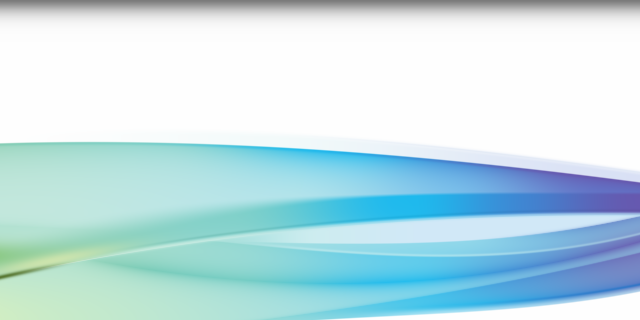
This background is drawn by a WebGL 1 fragment shader. Its source:

```glsl
precision highp float;
// Translucent silk ribbons sweep across a white page under a grey top shade.
// Each fold is a cubic curve; soft bands and crisp edges are layered between
// the curves, tinted by a ramp that runs from green through cyan to indigo.
uniform vec2 u_resolution;

// Cubic through heights at x = 0, 1/3, 2/3 and 1.
float curve(float x, vec4 h) {
  float a = 3.0 * x, b = a - 1.0, c = a - 2.0, d = a - 3.0;
  return -h.x * b * c * d / 6.0 + h.y * a * c * d / 2.0
         - h.z * a * b * d / 2.0 + h.w * a * b * c / 6.0;
}

vec3 ramp(float x) {
  vec3 c = mix(vec3(0.47, 0.77, 0.62), vec3(0.43, 0.79, 0.75), smoothstep(0.0, 0.38, x));
  c = mix(c, vec3(0.08, 0.72, 0.93), smoothstep(0.36, 0.62, x));
  c = mix(c, vec3(0.22, 0.53, 0.83), smoothstep(0.64, 0.82, x));
  return mix(c, vec3(0.40, 0.34, 0.68), smoothstep(0.78, 1.0, x));
}

float edge(float d) { return smoothstep(-0.003, 0.003, d); }

// Glow fading at separate rates above and below a curve.
float band(float d, float above, float below) {
  return exp(-max(d, 0.0) / above - max(-d, 0.0) / below);
}

float line(float d, float width) { return exp(-d * d / (width * width)); }

void main() {
  vec2 p = gl_FragCoord.xy / u_resolution;
  float x = p.x, y = p.y;

  // Signed heights above each fold.
  float veil = y - curve(x, vec4(0.570, 0.588, 0.544, 0.461));
  float top = y - curve(x, vec4(0.552, 0.549, 0.505, 0.430));
  float fold = y - curve(x, vec4(0.190, 0.344, 0.393, 0.396));
  float seam = y - curve(x, vec4(0.133, 0.250, 0.3125, 0.328));
  float wedge = y - curve(x, vec4(0.250, 0.247, 0.242, 0.323));
  float crease = y - curve(x, vec4(0.297, 0.247, 0.198, 0.266));
  float sash = y - curve(x, vec4(0.250, 0.133, 0.125, 0.245));
  float wave = y - curve(x, vec4(-0.10, -0.02, 0.075, 0.210));
  float base = y - curve(x, vec4(-0.20, -0.03, 0.018, 0.089));
  vec3 tint = ramp(x);

  // Page and the faint veil over the ribbons.
  vec3 col = vec3(0.995);
  vec3 veilColor = mix(vec3(0.95, 0.98, 0.98), vec3(0.85, 0.88, 0.96), smoothstep(0.4, 1.0, x));
  col = mix(col, veilColor, smoothstep(0.012, -0.012, veil) * smoothstep(0.0, 0.5, x) * edge(top));
  col = mix(col, vec3(0.85, 0.89, 0.95), 0.5 * line(veil, 0.003) * smoothstep(0.4, 0.8, x));

  // Lower sheet with its sash, creases and waves.
  vec3 low = mix(vec3(0.73, 0.90, 0.83), vec3(0.60, 0.86, 0.92), smoothstep(0.1, 0.7, x));
  low = mix(low, vec3(0.84, 0.94, 0.75), 0.8 * exp(-x * 5.0) * smoothstep(0.22, 0.0, y));
  low = mix(low, tint, 0.35 * edge(-crease) * band(crease, 0.02, 0.06));
  low = mix(low, tint, 0.85 * band(sash, 0.045, 0.022) * smoothstep(0.02, 0.25, x));
  low = mix(low, tint, 0.55 * edge(-wave) * smoothstep(0.4, 0.85, x));
  low = mix(low, tint, 0.35 * band(wave, 0.004, 0.035));
  low = mix(low, ramp(x * 0.88), 0.75 * band(base - 0.025, 0.022, 0.025) * smoothstep(0.45, 0.85, x));
  low = mix(low, vec3(0.10, 0.45, 0.78), 0.6 * line(base - 0.022, 0.004) * smoothstep(0.7, 1.0, x));
  low = mix(low, vec3(0.78, 0.93, 0.94), 0.5 * line(crease - 0.004, 0.004) * smoothstep(0.35, 0.5, x));
  low = mix(low, vec3(0.80, 0.93, 0.97), 0.7 * smoothstep(0.022, 0.0, base) * smoothstep(0.5, 0.7, x));

  // Pale opening between the two sheets.
  vec3 opening = mix(vec3(0.80, 0.93, 0.93), vec3(0.82, 0.91, 0.97), smoothstep(0.4, 0.7, x));
  low = mix(low, opening, edge(wedge) * smoothstep(0.34, 0.50, x));
  low = mix(low, mix(tint, vec3(0.35, 0.60, 0.85), 0.5),
            0.7 * band(wedge, 0.003, 0.035) * smoothstep(0.72, 0.95, x));
  col = mix(col, low, edge(-seam) * edge(base));

  // Upper sheet: a bright upper rim fading into pale silk.
  vec3 silk = mix(vec3(0.77, 0.91, 0.87), vec3(0.73, 0.90, 0.92), smoothstep(0.0, 0.45, x));
  silk = mix(silk, vec3(0.50, 0.77, 0.93), smoothstep(0.45, 0.75, x));
  silk = mix(silk, vec3(0.38, 0.49, 0.81), smoothstep(0.70, 0.95, x));
  float rim = mix(0.58, 0.92, smoothstep(0.2, 0.5, x));
  silk = mix(silk, ramp(x + 0.1), rim * band(top, 0.01, mix(0.065, 0.038, x)));
  silk = mix(silk, ramp(x + 0.18), 0.5 * line(top + 0.004, 0.005));
  float haze = y - 0.295 + 0.10 * x;
  silk = mix(silk, vec3(0.58, 0.84, 0.74), 0.35 * band(haze, 0.015, 0.08) * smoothstep(0.35, 0.0, x));

  // Folded ribbon, blurred on the left and crisp on the right.
  float blur = mix(0.06, 0.006, smoothstep(0.0, 0.65, x));
  float fill = smoothstep(blur, -blur, fold);
  vec3 ribbon = mix(tint, silk, 0.25 * smoothstep(0.65, 0.2, x));
  ribbon = mix(ribbon, vec3(0.67, 0.88, 0.88), 0.45 * band(seam, 0.025, 0.01) * smoothstep(0.75, 0.3, x));
  silk = mix(silk, ribbon, 0.92 * fill);

  // Green and yellow light gathered at the left tip.
  silk = mix(silk, vec3(0.50, 0.76, 0.43), 0.7 * exp(-x * 9.0) * line(y - 0.20, 0.045));
  silk = mix(silk, vec3(0.88, 0.92, 0.69), 0.75 * line(seam - 0.018, 0.024) * line(x - 0.08, 0.11));
  col = mix(col, silk, edge(seam) * edge(-top));

  // Seam: shining along the middle, dark at the left tip.
  vec3 shine = mix(vec3(0.80, 0.93, 0.88), vec3(0.70, 0.88, 0.96), smoothstep(0.2, 0.8, x));
  col = mix(col, shine, 0.75 * line(seam - 0.002, 0.006) * smoothstep(0.08, 0.25, x));
  col = mix(col, tint * 0.9, 0.45 * line(seam - 0.014, 0.004) * smoothstep(0.15, 0.35, x));
  col = mix(col, vec3(0.30, 0.42, 0.13), 0.9 * line(seam, 0.007) * smoothstep(0.13, 0.0, x));

  // Grey shade falling from the top border.
  col *= 1.0 - 0.52 * exp(-pow((1.0 - y) / 0.038, 1.5));
  gl_FragColor = vec4(col, 1.0);
}
```
